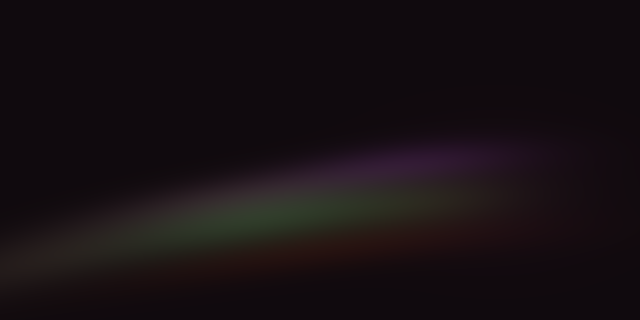
This background is drawn by a Shadertoy shader. Its source:

```glsl
// A dim aurora low over a near-black plum field.
// Soft elliptical glows are laid along one gently bowed ridge:
// mauve and violet above it, green on it, deep red below.

// Gaussian falloff around a centre, with its own reach on each axis
float glow(vec2 p, vec2 centre, vec2 reach) {
    vec2 q = (p - centre) / reach;
    return exp(-dot(q, q));
}

void mainImage(out vec4 fragColor, in vec2 fragCoord) {
    // Canvas units: x runs 0..2, y runs 0..1
    vec2 p = fragCoord / iResolution.xy * vec2(2.0, 1.0);

    // Ribbon space: x along the canvas, y as height above the ridge
    float ridge = 0.16 + 0.235 * p.x - 0.055 * p.x * p.x;
    vec2 ribbon = vec2(p.x, p.y - ridge);

    vec3 color = vec3(0.063, 0.039, 0.053);

    // Green core and its fading right tail
    color += vec3(0.100, 0.180, 0.095) * glow(ribbon, vec2(0.83, 0.0), vec2(0.47, 0.082));
    color += vec3(0.050, 0.055, 0.020) * glow(ribbon, vec2(1.35, -0.01), vec2(0.30, 0.080));

    // Mauve and violet upper fringe
    color += vec3(0.100, 0.065, 0.085) * glow(ribbon, vec2(0.75, 0.085), vec2(0.45, 0.065));
    color += vec3(0.095, 0.040, 0.120) * glow(ribbon, vec2(1.28, 0.120), vec2(0.36, 0.062));

    // Deep red underside
    color += vec3(0.075, 0.018, 0.002) * glow(ribbon, vec2(1.02, -0.120), vec2(0.60, 0.065));

    // Brown haze at the left edge and faint plum at the right
    color += vec3(0.075, 0.062, 0.048) * glow(ribbon, vec2(0.12, 0.0), vec2(0.42, 0.090));
    color += vec3(0.028, 0.006, 0.022) * glow(p, vec2(1.55, 0.40), vec2(0.36, 0.20));

    fragColor = vec4(color, 1.0);
}
```
